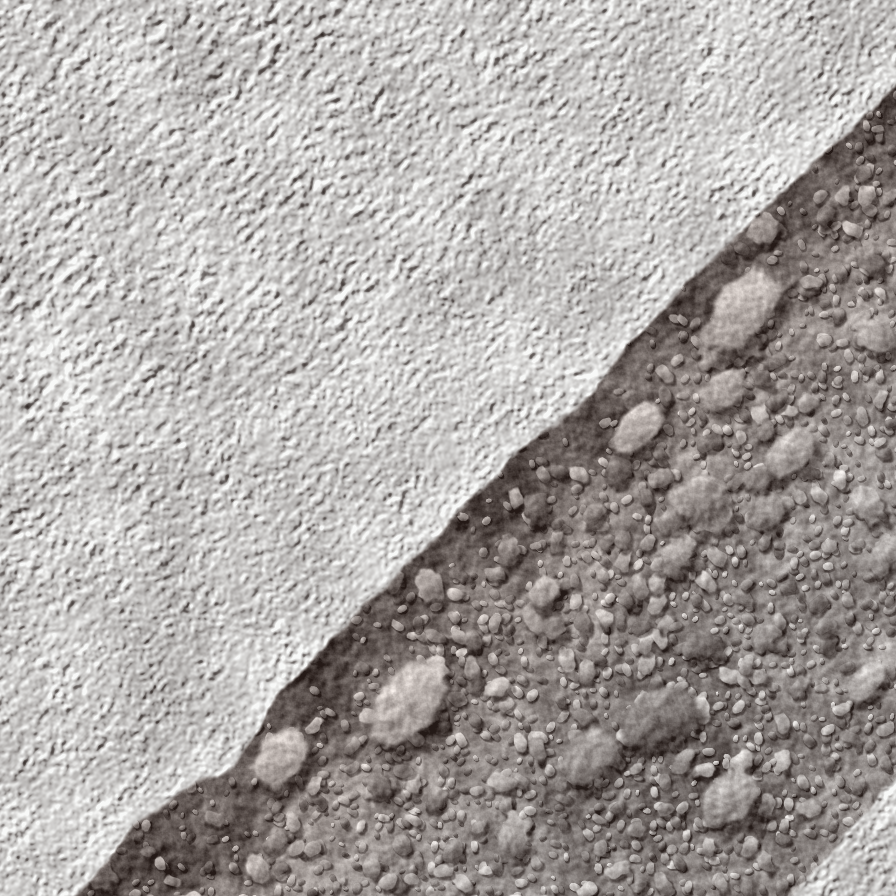
Reproduce this texture procedurally as a WebGL 2 fragment shader.

```glsl
#version 300 es
precision highp float;
// Pale rough plaster meeting stony soil along a ragged diagonal break.
// Plaster is embossed, stretched gradient noise; soil is embossed grit under
// layers of angular shaded pebbles. All is a scalar tone, coloured by one ramp.
uniform vec2 u_resolution;
out vec4 fragColor;
const vec3 DARK_EARTH = vec3(0.24, 0.208, 0.198);
const vec3 PALE_DUST = vec3(0.92, 0.92, 0.915);
const vec3 EARTH_TINT = vec3(1.01, 0.975, 0.96);
const vec2 TO_LIGHT = vec2(-0.0018, 0.0018);
// Main stones: centre x, y, half length, half width
const vec4 STONES[12] = vec4[](
  vec4(0.828, 0.654, 0.056, 0.029), vec4(0.711, 0.522, 0.035, 0.020), vec4(0.807, 0.564, 0.028, 0.020),
  vec4(0.778, 0.447, 0.031, 0.022), vec4(0.883, 0.496, 0.032, 0.021), vec4(0.455, 0.215, 0.058, 0.034),
  vec4(0.608, 0.341, 0.020, 0.015), vec4(0.658, 0.156, 0.036, 0.026), vec4(0.733, 0.200, 0.042, 0.029),
  vec4(0.814, 0.108, 0.037, 0.027), vec4(0.313, 0.154, 0.038, 0.027), vec4(0.965, 0.238, 0.025, 0.016));

vec2 hash2(vec2 p) {
  p = vec2(dot(p, vec2(127.1, 311.7)), dot(p, vec2(269.5, 183.3)));
  return fract(sin(p) * 43758.55);
}
mat2 rotation(float a) { return mat2(cos(a), -sin(a), sin(a), cos(a)); }
float bump(float x, float width) { return exp(-x * x / (width * width)); }
float corner(vec2 cell, vec2 o, vec2 f) { return dot(hash2(cell + o) * 2.0 - 1.0, f - o); }
float gradientNoise(vec2 p) {
  vec2 i = floor(p), f = p - i;
  vec2 w = f * f * f * (f * (f * 6.0 - 15.0) + 10.0);
  float low = mix(corner(i, vec2(0, 0), f), corner(i, vec2(1, 0), f), w.x);
  float high = mix(corner(i, vec2(0, 1), f), corner(i, vec2(1, 1), f), w.x);
  return mix(low, high, w.y);
}
float fbm(vec2 p) {
  float sum = 0.0, amp = 1.0;
  for (int i = 0; i < 4; i++, amp *= 0.55) {
    sum += amp * gradientNoise(p);
    p = rotation(0.6) * p * 2.03 + 11.7;
  }
  return sum;
}
// Signed distance to the break: positive on the plaster side
float breakDistance(vec2 p) {
  float line = p.x - 0.085 + 0.012 * bump(p.x - 0.15, 0.03) - 0.030 * bump(p.x - 0.26, 0.036)
    - 0.018 * bump(p.x - 0.652, 0.03) - 0.010 * smoothstep(0.8, 1.0, p.x);
  return (p.y - line) * 0.707;
}
// Height of the grain, stretched along the diagonal
float relief(vec2 p, float coarseness) {
  vec2 q = rotation(0.8) * p;
  return coarseness * gradientNoise(q * vec2(52.0, 88.0))
    + 0.75 * gradientNoise(q * vec2(98.0, 160.0) + 31.0)
    + 0.5 * gradientNoise(q * vec2(190.0, 225.0) + 57.0);
}
float plasterTone(vec2 p, float dist) {
  float coarseness = mix(0.5, 1.1, smoothstep(0.0, 0.45, dist));
  float slope = relief(p - TO_LIGHT, coarseness) - relief(p + TO_LIGHT, coarseness);
  slope *= 1.0 + 0.8 * gradientNoise(p * 21.0 + 9.0);
  float tone = 0.785 + 0.31 * slope - 0.17 * smoothstep(0.25, 0.8, -slope);
  return tone + 0.14 * fbm(p * 8.0 + 3.0) + 0.1 * gradientNoise(p * 120.0) + 0.06 * bump(dist - 0.012, 0.02);
}
// Rounded-polygon radius: 1 on the outline of a stone
float stoneRadius(vec2 n) {
  n = abs(n);
  return mix(length(n), max(n.x + 0.25 * n.y, n.y + 0.35 * n.x), 0.65);
}
// Paints one faceted stone and its contact shadow over a tone
float paintStone(float tone, vec2 q, vec2 radii, float angle, float face, float warp) {
  mat2 turn = rotation(angle);
  vec2 drop = vec2(0.35, -0.5) * radii.y;
  float d = stoneRadius(turn * q / radii) + warp - 1.0;
  float shade = stoneRadius(turn * (q - drop) / radii) + warp - 1.0;
  tone *= 1.0 - 0.42 * (1.0 - smoothstep(-0.2, 0.3, shade));
  float lit = dot(q / radii.x, vec2(-0.45, 0.85));
  face += 0.15 * clamp(lit * 1.6, -1.0, 0.6) - 0.06 * smoothstep(-0.2, 0.0, d);
  return mix(tone, face, 1.0 - smoothstep(-0.14, 0.12, d));
}
// One jittered grid of pebbles, thinning out towards the break
float scatterPebbles(float tone, vec2 p, float freq, float density, float warp) {
  vec2 q = p * freq, cell = floor(q);
  for (int k = 0; k < 9; k++) {
    vec2 id = cell + vec2(k % 3 - 1, k / 3 - 1);
    vec2 jitter = hash2(id + freq), pick = hash2(id + freq + 7.3);
    vec2 centre = id + 0.15 + 0.7 * jitter;
    float deep = smoothstep(0.01, 0.11, -breakDistance(centre / freq));
    if (pick.x > density * mix(0.35, 1.0, deep)) continue;
    vec2 radii = vec2(0.62, 0.42) * mix(0.4, 1.0, pick.y);
    float face = mix(0.46, 0.76, fract(jitter.x * 7.0)) - 0.1 * (1.0 - deep);
    tone = paintStone(tone, q - centre, radii, 3.1 * jitter.y, face, warp);
  }
  return tone;
}
float soilTone(vec2 p, float dist) {
  float slope = fbm((p - TO_LIGHT) * 68.0) - fbm((p + TO_LIGHT) * 68.0);
  float hollow = bump(length(p - vec2(0.74, 0.14)), 0.15);
  float dusty = smoothstep(0.03, 0.14, -dist) - 0.8 * hollow;
  float tone = 0.39 + 0.18 * dusty + 0.24 * fbm(p * 13.0 + 5.0);
  float lumps = gradientNoise(p * 33.0), warp = 0.6 * gradientNoise(p * 90.0) + 0.45 * lumps;
  tone = scatterPebbles(tone, p, 82.0, 0.55, warp);
  tone = scatterPebbles(tone, p, 44.0, 0.45, warp);
  tone = scatterPebbles(tone, p, 22.0, 0.27, warp);
  for (int i = 0; i < 12; i++) {
    vec4 s = STONES[i];
    float pick = hash2(s.xy * 91.0).x;
    float face = 0.63 + 0.08 * pick - 0.15 * bump(length(s.xy - vec2(0.7, 0.18)), 0.1);
    tone = paintStone(tone, p - s.xy, s.zw, 0.4 + 0.5 * pick, face, 0.12 * warp + 0.25 * lumps);
  }
  return tone + 0.21 * slope + 0.13 * fbm(p * 50.0) - 0.05 * bump(dist, 0.022);
}
void main() {
  vec2 p = gl_FragCoord.xy / u_resolution;
  float ragged = 0.006 * fbm(p * 24.0), dist = breakDistance(p) + ragged;
  float plasterDist = max(dist, (1.17 * (p.x - 0.885) - p.y) * 0.65 + ragged);
  float plasterMask = smoothstep(-0.003, 0.003, plasterDist);
  float tone = mix(soilTone(p, dist), plasterTone(p, plasterDist), plasterMask);
  vec3 colour = mix(DARK_EARTH, PALE_DUST, clamp((tone - 0.24) / 0.68, -0.15, 1.08));
  float brown = (1.0 - plasterMask) * (1.0 - 0.6 * smoothstep(0.05, 0.35, -dist));
  fragColor = vec4(clamp(colour * mix(vec3(1.0), EARTH_TINT, brown), 0.0, 1.0), 1.0);
}
```
